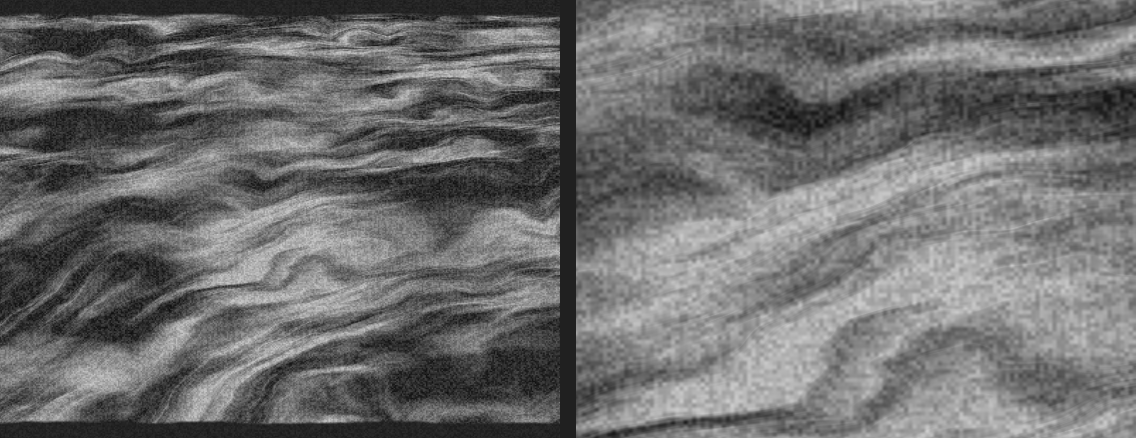
Left, the full canvas; right, a detail of the centre.
This texture is drawn by a WebGL 2 fragment shader. Its source:

```glsl
#version 300 es
precision highp float;

#define TILT 0.62
#define SWELL_FREQ vec2(4.2, 11.0)
#define STRAND_FREQ vec2(6.0, 30.0)
#define SWELL_GAIN 0.95
#define STRAND_GAIN 0.56
#define CREST_GAIN 0.17
#define BASE_TONE 0.385
#define BORDER_TONE 0.14
#define GRAIN_FREQ 310.0
#define GRAIN_GAIN 0.20

uniform vec2 u_resolution;
out vec4 fragColor;

float hash(vec2 p) {
    return fract(sin(dot(p, vec2(127.1, 311.7))) * 43758.5453);
}

float noise(vec2 p) {
    vec2 cell = floor(p);
    vec2 f = fract(p);
    f = f * f * (3.0 - 2.0 * f);
    float low = mix(hash(cell), hash(cell + vec2(1.0, 0.0)), f.x);
    float high = mix(hash(cell + vec2(0.0, 1.0)), hash(cell + vec2(1.0, 1.0)), f.x);
    return mix(low, high, f.y);
}

float fbm(vec2 p) {
    float sum = 0.0;
    float amplitude = 0.5;
    for (int i = 0; i < 5; i++) {
        sum += amplitude * noise(p);
        p = p * vec2(1.9, 2.05) + vec2(17.3, 9.1);
        amplitude *= 0.52;
    }
    return sum;
}

// Foreshortened water plane: fine near the horizon, broad and slanted in front
vec2 seaCoords(vec2 p, float centerX, float tilt) {
    float x = p.x - centerX;
    float depth = 1.0 - p.y;
    float slanted = max(depth * (1.0 + tilt * x), 0.0);
    return vec2(x / (depth + 0.6), log(slanted + 0.2));
}

float ellipseMask(vec2 p, vec2 center, vec2 radius) {
    return 1.0 - smoothstep(0.55, 1.1, length((p - center) / radius));
}

void main() {
    vec2 p = gl_FragCoord.xy / u_resolution.y;
    float aspect = u_resolution.x / u_resolution.y;
    float centerX = 0.5 * aspect;
    float depth = 1.0 - p.y;

    // Rolling swell, bent into peaked waves
    vec2 swellPos = seaCoords(p, centerX, 0.3 * TILT);
    float peaks = abs(2.0 * noise(swellPos * vec2(5.0, 6.0) + 3.7) - 1.0);
    float drift = fbm(swellPos * vec2(3.0, 5.0) + 21.0) - 0.5;
    swellPos.y += 0.09 * peaks + 0.16 * drift;
    float swell = fbm(swellPos * SWELL_FREQ + 40.0);

    // Slanted brush strands
    vec2 strandPos = seaCoords(p, centerX, TILT);
    strandPos.y += 0.07 * peaks + 0.2 * drift;
    float strands = fbm(strandPos * STRAND_FREQ + 70.0);
    float strandPatch = smoothstep(0.25, 0.7, noise(swellPos * vec2(3.0, 7.0) + 55.0));

    // Thin foam lines on the crests
    float ridge = 1.0 - abs(2.0 * fbm(strandPos * vec2(4.0, 13.0) + 90.0) - 1.0);
    float crest = pow(clamp(ridge, 0.0, 1.0), 9.0);

    float tone = BASE_TONE;
    tone += SWELL_GAIN * (swell - 0.5);
    tone += STRAND_GAIN * mix(0.5, 1.2, strandPatch) * (strands - 0.5);
    tone += CREST_GAIN * crest * mix(0.4, 1.0, strandPatch);

    // Pale water in front, dark hollows between the waves
    tone += 0.09 * smoothstep(0.4, 0.65, depth) - 0.02;
    vec2 bent = p + vec2(0.0, 0.25 * drift + 0.04 * (strands - 0.5));
    tone -= 0.19 * ellipseMask(bent, vec2(0.86 * aspect, 0.11), vec2(0.27, 0.10));
    tone -= 0.13 * ellipseMask(bent, vec2(0.16 * aspect, 0.27), vec2(0.21, 0.04));

    // Soft shoulder at both ends, darker side edges
    tone = mix(tone, smoothstep(0.0, 0.84, tone) * 0.8, 0.35);
    tone -= 0.06 * pow(abs(p.x - centerX) / centerX, 4.0);
    tone = clamp(tone, 0.17, 0.69);

    // Dark borders with ragged edges
    float ragged = 0.012 * (fbm(vec2(p.x * 14.0, 5.0)) - 0.5);
    float inside = smoothstep(0.032, 0.040, p.y + ragged)
                 * (1.0 - smoothstep(0.960, 0.970, p.y + ragged));
    tone = mix(BORDER_TONE, tone, inside);

    // Film grain and coarse mottling
    float grain = noise(p * GRAIN_FREQ) - 0.5;
    float mottle = noise(p * GRAIN_FREQ * 0.37 + 8.0) - 0.5;
    tone += (GRAIN_GAIN * grain + 0.05 * mottle) * mix(0.35, 1.0, inside);

    fragColor = vec4(vec3(clamp(tone, 0.0, 1.0)), 1.0);
}
```
